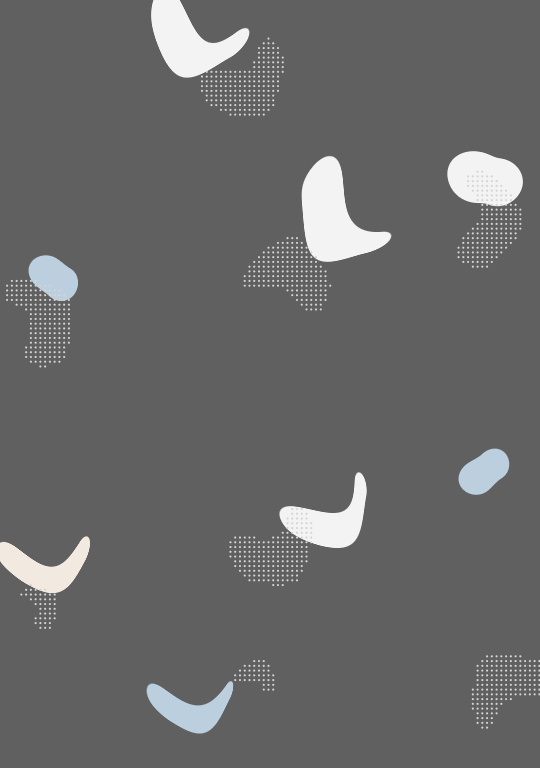
Write a WebGL 1 fragment shader that draws this pattern.

```glsl
precision highp float;
// Sparse organic blobs in white, blue and cream on a grey ground, with patches
// of fine halftone dots beside them. Motifs sit in a coarse grid, moved and
// shaped by sines; each blob is a bent, tapered capsule distance function.

uniform vec2 u_resolution;

// All lengths are fractions of the canvas width.
const vec3 GROUND = vec3(0.376);
const vec3 WHITE = vec3(0.953);
const vec3 BLUE = vec3(0.737, 0.812, 0.873);
const vec3 CREAM = vec3(0.949, 0.914, 0.878);
const vec3 DOT = vec3(0.83);
const float COLS = 3.0;
const float ROWS = 4.0;
const float DOT_PITCH = 0.0088;
const float DOT_RADIUS = 0.0019;
const float BLOB_BEND = 0.038;
const float RIPPLE = 0.003;
const float DROP = 0.065;             // vertical gap from blob to dot patch
const vec2 MARGIN = vec2(0.1, 0.09);
const float HALF_PI = 1.5708;

vec2 rotate(vec2 p, float angle) {
  float c = cos(angle), s = sin(angle);
  return vec2(c * p.x + s * p.y, c * p.y - s * p.x);
}

// Signed distance to a capsule along x, bent upwards, radius.x to radius.y.
float blob(vec2 p, float halfLen, vec2 radius, float bend, float seed) {
  float t = p.x / halfLen;
  p.y += bend * (cos(1.6 * t) - 0.5);
  float r = mix(radius.x, radius.y, smoothstep(-1.0, 1.0, t));
  float wave = sin(45.0 * p.x + seed) + sin(52.0 * p.y + 2.0 * seed);
  p.x -= clamp(p.x, -halfLen, halfLen);
  return length(p) - r + RIPPLE * wave;
}

// Sideways swing of the middle column, left on the outer rows.
float swing(float row) {
  return 0.046 - 0.175 * cos(row * 2.0944);
}

float tiltOf(float row) {
  return -0.8 * sin(row * 1.9 + 0.3);
}

// Motif centre: side columns lean outwards, heights follow a diagonal wave.
vec2 motifCentre(float col, float row, float height) {
  float side = col - 1.0;
  float shift = mix(swing(row), 0.08 * side, abs(side));
  float fall = -0.018 + 0.089 * side + 0.12 * sin((row - col - 0.5) * HALF_PI);
  vec2 c = vec2((col + 0.5) / COLS + shift,
                height * (1.0 - (row + 0.5) / ROWS) - fall);
  return clamp(c, MARGIN, vec2(1.0, height) - MARGIN);
}

// Middle and bottom motifs are long and tapered, the others are roundish.
float solidBlob(vec2 p, float col, float row, float isWhite, float id) {
  float slender = (col == 1.0 || row == ROWS - 1.0) ? 1.0 : 0.0;
  float whiteRadius = 0.047 + 0.013 * sin(row * HALF_PI + 0.4);
  float big = mix(0.034, whiteRadius, isWhite);
  vec2 radius = big * vec2(1.0, mix(0.9, 0.45, slender));
  return blob(rotate(p, tiltOf(row)), mix(0.016, 0.058, slender), radius,
              BLOB_BEND * slender, id);
}

// Dot patch beside a motif: below it, or above when near the lower edge.
float dotPatch(vec2 p, vec2 centre, float col, float row, float scale, float id) {
  float side = col - 1.0;
  float dx = mix(-0.8 * swing(row), 0.02 * side, abs(side));
  float dy = centre.y < 0.2 ? DROP : -DROP;
  vec2 q = rotate(p - centre - vec2(dx, dy), tiltOf(row) + 0.9 * id);
  return blob(q, 0.042 * scale, vec2(0.052, 0.035) * scale, 0.02 * scale, id);
}

void main() {
  float px = 1.0 / u_resolution.x;
  vec2 p = gl_FragCoord.xy * px;
  float height = u_resolution.y * px;

  // Testing patches at dot centres keeps every dot whole.
  vec2 dotCentre = (floor(p / DOT_PITCH) + 0.5) * DOT_PITCH;
  float dotCover = clamp(0.5 - (length(p - dotCentre) - DOT_RADIUS) / px, 0.0, 1.0);

  vec3 colour = GROUND;
  float inPatch = 0.0;
  for (float row = 0.0; row < ROWS; row++) {
    for (float col = 0.0; col < COLS; col++) {
      float id = row * COLS + col;
      vec2 centre = motifCentre(col, row, height);
      bool bottom = row == ROWS - 1.0;
      // Gaps alternate from side to side; the lowest one keeps its dots.
      bool gap = col == 2.0 * mod(row, 2.0);

      if (!gap) {
        float isWhite = (!bottom && (col == 1.0 || row == 0.0)) ? 1.0 : 0.0;
        vec3 fill = (bottom && col == 0.0) ? CREAM : mix(BLUE, WHITE, isWhite);
        float d = solidBlob(p - centre, col, row, isWhite, id);
        colour = mix(colour, fill, clamp(0.5 - d / px, 0.0, 1.0));
      }
      if ((!gap || bottom) && mod(id, 8.0) > 0.5) {
        float scale = (bottom && !gap) ? 0.5 : 1.0;
        float d = dotPatch(dotCentre, centre, col, row, scale, id);
        inPatch = max(inPatch, step(d, 0.0));
      }
    }
  }
  gl_FragColor = vec4(mix(colour, DOT, dotCover * inPatch), 1.0);
}
```
